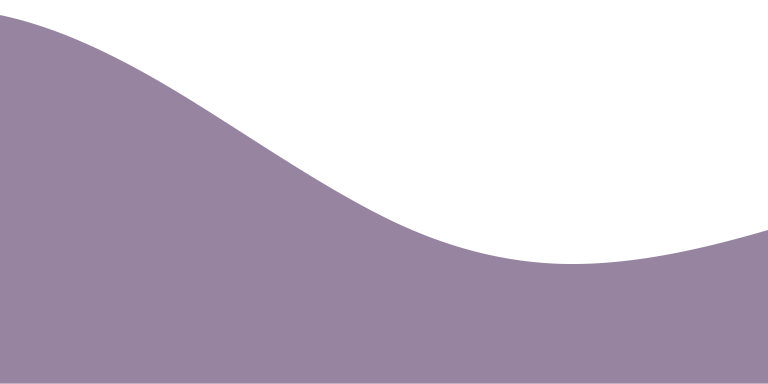
Reproduce this background procedurally as a Shadertoy shader.

```glsl
// A flat mauve hill whose smooth crest sweeps down from the left under a white sky.

const vec3 SKY_COLOR  = vec3(1.0);
const vec3 HILL_COLOR = vec3(0.592, 0.518, 0.627);
const float BASE_GAP  = 0.001;   // thin strip of sky under the hill

// Crest knots, evenly spaced across the width: (height, rise per span)
const int SPANS = 4;
const vec2 CREST[5] = vec2[5](
    vec2(0.9609, -0.105),
    vec2(0.7370, -0.310),
    vec2(0.4349, -0.250),
    vec2(0.3125,  0.005),
    vec2(0.4010,  0.145)
);

// Cubic Hermite curve between two knots
float hermite(vec2 a, vec2 b, float t) {
    float s = 1.0 - t;
    return a.x * (1.0 + 2.0 * t) * s * s + a.y * t * s * s
         + b.x * (3.0 - 2.0 * t) * t * t - b.y * t * t * s;
}

float crestHeight(float x) {
    float position = clamp(x, 0.0, 1.0) * float(SPANS);
    int span = min(int(position), SPANS - 1);
    return hermite(CREST[span], CREST[span + 1], position - float(span));
}

void mainImage(out vec4 fragColor, in vec2 fragCoord) {
    vec2 uv = fragCoord / iResolution.xy;

    // Pixel-wide soft edge, measured across the sloping crest
    float below = crestHeight(uv.x) - uv.y;
    float edgeWidth = length(vec2(dFdx(below), dFdy(below)));
    float hill = clamp(0.5 + below / edgeWidth, 0.0, 1.0);

    // Soft lower edge
    hill *= clamp(0.5 + (uv.y - BASE_GAP) * iResolution.y, 0.0, 1.0);

    fragColor = vec4(mix(SKY_COLOR, HILL_COLOR, hill), 1.0);
}
```
